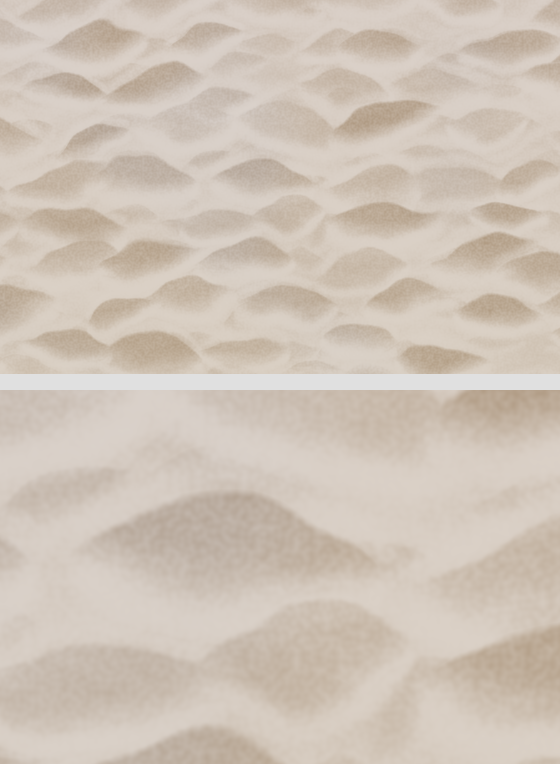
Top: the whole. Bottom: its middle third, enlarged.
Write a WebGL 1 fragment shader that draws this texture.

```glsl
precision highp float;
// Pale wind-blown sand: soft ripples with crisp crests, shaded hollows and fine grain.

uniform vec2 u_resolution;

#define SHADE_COLOR vec3(0.70, 0.62, 0.53)
#define LIGHT_COLOR vec3(0.85, 0.81, 0.77)
#define COOL_SHIFT vec3(-0.010, 0.002, 0.024)
#define RIPPLE_CELL vec2(0.27, 0.118)
#define MINOR_SCALE 1.45
#define BASE_TONE 0.87
#define SHADE_DEPTH 0.70
#define RIM_GAIN 0.24
#define WARP_AMOUNT 0.045
#define GRAIN_SCALE 150.0
#define GRAIN_AMOUNT 0.22

vec2 hash2(vec2 p) {
  vec3 q = fract(vec3(p.xyx) * vec3(0.1031, 0.1030, 0.0973));
  q += dot(q, q.yzx + 33.33);
  return fract((q.xx + q.yz) * q.zy);
}

vec2 gradientAt(vec2 cell) {
  float angle = 6.2832 * hash2(cell).x;
  return vec2(cos(angle), sin(angle));
}

// Gradient noise, roughly -0.7 to 0.7
float gnoise(vec2 p) {
  vec2 i = floor(p);
  vec2 f = p - i;
  vec2 u = f * f * f * (f * (f * 6.0 - 15.0) + 10.0);
  float a = dot(gradientAt(i), f);
  float b = dot(gradientAt(i + vec2(1.0, 0.0)), f - vec2(1.0, 0.0));
  float c = dot(gradientAt(i + vec2(0.0, 1.0)), f - vec2(0.0, 1.0));
  float d = dot(gradientAt(i + vec2(1.0, 1.0)), f - vec2(1.0, 1.0));
  return mix(mix(a, b, u.x), mix(c, d, u.x), u.y);
}

// One hollow: x = shade under the sharp arched crest, y = bright rim around it
vec2 hollow(vec2 q, vec2 shape, vec2 mood) {
  float halfWidth = mix(0.105, 0.175, shape.x);
  float slope = mix(-0.16, 0.26, shape.y);
  float x = q.x / halfWidth;
  float y = (q.y - slope * q.x) / (halfWidth * 0.36);
  x += (mood.x - 0.5) * 0.6 * max(0.0, 1.0 - x * x);
  float arch = max(0.0, 1.0 - x * x);
  float belowCrest = arch * sqrt(arch) - y;
  float aboveFloor = y + 0.95 * arch;
  float ends = smoothstep(0.0, 0.35, arch);
  float shade = smoothstep(-0.03, 0.20, belowCrest)
              * smoothstep(-0.2, 1.1, aboveFloor) * ends;
  float floorRim = exp(-pow((aboveFloor + 0.22) * 2.6, 2.0));
  float crestRim = exp(-pow((belowCrest + 0.28) * 3.2, 2.0));
  return vec2(shade * mix(0.4, 1.0, mood.y), max(floorRim, 0.6 * crestRim) * ends);
}

// Hollows scattered on a jittered, staggered grid
vec2 ripples(vec2 p, float seed) {
  vec2 result = vec2(0.0);
  float row0 = floor(p.y / RIPPLE_CELL.y);
  for (int j = -1; j <= 1; j++) {
    float row = row0 + float(j);
    float stagger = 0.5 * mod(row, 2.0);
    float column0 = floor(p.x / RIPPLE_CELL.x - stagger);
    for (int i = -1; i <= 1; i++) {
      vec2 id = vec2(column0 + float(i), row);
      vec2 key = id + seed;
      vec2 jitter = (hash2(key) - 0.5) * vec2(0.55, 0.6);
      vec2 center = (id + vec2(0.5 + stagger, 0.5) + jitter) * RIPPLE_CELL;
      result = max(result, hollow(p - center, hash2(key + 41.0), hash2(key + 83.0)));
    }
  }
  return result;
}

void main() {
  vec2 p = gl_FragCoord.xy / u_resolution.y;

  // Bend the ripples at two scales
  vec2 warp = vec2(gnoise(p * 4.5 + 7.0), 0.8 * gnoise(p * 5.0 + 31.0));
  warp += 0.28 * vec2(gnoise(p * 15.0 + 53.0), gnoise(p * 14.0 + 71.0));
  vec2 bent = p + WARP_AMOUNT * warp;

  // Main ripples over fainter, smaller ones
  vec2 major = ripples(bent, 17.0);
  vec2 minor = ripples((bent + 0.37) * MINOR_SCALE, 139.0);
  float shade = max(major.x, 0.45 * minor.x * (1.0 - 0.7 * major.y));
  float rim = max(major.y, 0.4 * minor.y) * (1.0 - 0.8 * major.x);

  // Broad drifts and thin wind streaks
  float drift = gnoise(bent * vec2(3.0, 6.5) + 19.0);
  float streak = gnoise(vec2(bent.x * 8.0, bent.y * 26.0 - bent.x * 3.0) + 11.0);
  float tone = BASE_TONE + 0.22 * drift + 0.12 * streak;
  tone += RIM_GAIN * rim - SHADE_DEPTH * shade;

  // Sand grain, coarser to the eye in the hollows
  float grain = gnoise(p * GRAIN_SCALE) + 0.6 * gnoise(p * GRAIN_SCALE * 0.45 + 5.0);
  tone += GRAIN_AMOUNT * grain * (0.45 + 0.7 * shade);
  tone = min(tone, 0.9 + 0.16 * (1.0 - exp(-max(tone - 0.9, 0.0) / 0.16)));

  // Some hollows are greyer, and the sand warms towards the bottom
  float cool = smoothstep(-0.1, 0.35, gnoise(p * 2.6 + 3.0) + 0.15 * (p.y - 0.5));
  vec3 color = mix(SHADE_COLOR, LIGHT_COLOR, tone);
  color += COOL_SHIFT * cool * (0.3 + shade);
  color.b += 0.016 * (p.y - 0.5);
  gl_FragColor = vec4(color, 1.0);
}
```
